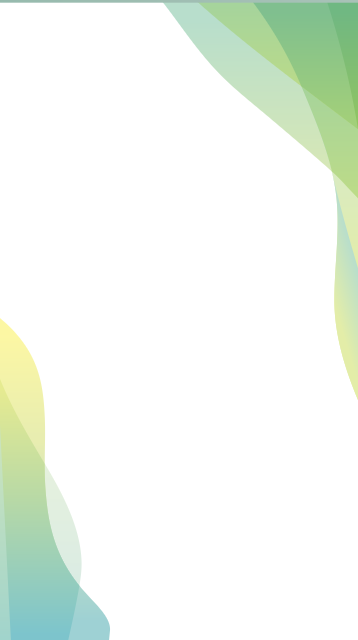
Reproduce this background procedurally as a WebGL 1 fragment shader.

```glsl
precision highp float;
// White page with translucent green waves at upper right and a yellow-teal wave at lower left.

uniform vec2 u_resolution;

// Layout, in units of the canvas height
const float PAGE_WIDTH = 0.56;
const float STRIP_HEIGHT = 0.0042;
const float INNER_FADE = 0.052;

// Colours: start and end of each gradient
const vec3 PAPER = vec3(1.0);
const vec3 STRIP_LEFT = vec3(0.59, 0.73, 0.68), STRIP_RIGHT = vec3(0.66, 0.76, 0.72);
const vec3 MINT = vec3(0.72, 0.87, 0.80), LIME_MIST = vec3(0.85, 0.91, 0.71);
const vec3 PALE_LEAF = vec3(0.85, 0.92, 0.76), PALE_LEMON = vec3(0.89, 0.93, 0.66);
const vec3 LEAF = vec3(0.65, 0.83, 0.61), OLIVE = vec3(0.74, 0.86, 0.53);
const vec3 JADE = vec3(0.50, 0.75, 0.56), GRASS = vec3(0.63, 0.81, 0.48);
const vec3 DEEP_JADE = vec3(0.44, 0.72, 0.51), DEEP_GRASS = vec3(0.57, 0.77, 0.38);
const vec3 VEIL_TOP = vec3(0.90, 0.945, 0.87), VEIL_BASE = vec3(0.86, 0.925, 0.89);
const vec3 YELLOW = vec3(0.99, 0.97, 0.64), CREAM = vec3(0.91, 0.93, 0.69);
const vec3 AQUA = vec3(0.62, 0.82, 0.83), TEAL = vec3(0.49, 0.77, 0.80);
const vec3 CITRUS = vec3(0.90, 0.92, 0.57), SAGE = vec3(0.72, 0.85, 0.65);
const vec3 WEDGE_TOP = vec3(0.79, 0.89, 0.74), WEDGE_BASE = vec3(0.63, 0.83, 0.80);

// Distance to the right of a cubic x(y); each knot is (y, x, dx/dy).
// Beyond its two knots the curve runs on straight.
float edge(vec2 p, vec3 a, vec3 b) {
    float span = b.x - a.x;
    float t = (p.y - a.x) / span;
    float s = clamp(t, 0.0, 1.0);
    float rise = b.y - a.y, m0 = a.z * span, m1 = b.z * span;
    float c2 = 3.0 * rise - 2.0 * m0 - m1;
    float c3 = m0 + m1 - 2.0 * rise;
    float x = a.y + s * (m0 + s * (c2 + s * c3));
    float slope = (m0 + s * (2.0 * c2 + 3.0 * s * c3)) / span;
    x += slope * (t - s) * span;
    return (p.x - x) / sqrt(1.0 + slope * slope);
}

// The same through five knots, listed from top to bottom
float wave(vec2 p, vec3 a, vec3 b, vec3 c, vec3 d, vec3 e) {
    if (p.y > b.x) return edge(p, a, b);
    if (p.y > c.x) return edge(p, b, c);
    if (p.y > d.x) return edge(p, c, d);
    return edge(p, d, e);
}

// Coverage of the side where the distance is positive
float cover(float dist) {
    return clamp(dist * u_resolution.y + 0.5, 0.0, 1.0);
}

vec3 ramp(vec3 from, vec3 to, float start, float end, float at) {
    return mix(from, to, clamp((at - start) / (end - start), 0.0, 1.0));
}

vec3 upperWaves(vec3 col, vec2 p) {
    float band = cover(wave(p, vec3(0.996, 0.255, -0.78), vec3(0.887, 0.341, -0.95),
        vec3(0.814, 0.424, -1.18), vec3(0.734, 0.517, -1.12), vec3(0.690, 0.560, -0.97)));
    float ribbon = cover(wave(p, vec3(0.996, 0.396, -0.75), vec3(0.866, 0.471, -0.42),
        vec3(0.701, 0.525, -0.14), vec3(0.531, 0.523, 0.0), vec3(0.375, 0.560, -0.42)));
    float slant = cover(edge(p, vec3(0.996, 0.310, -1.12), vec3(0.798, 0.560, -1.32)));
    float corner = cover(edge(p, vec3(0.996, 0.512, -0.32), vec3(0.798, 0.560, -0.16)));
    float innerDist = -edge(p, vec3(0.707, 0.525, -0.25), vec3(0.581, 0.560, -0.30));

    vec3 inner = ramp(MINT, PALE_LEMON, 0.0, INNER_FADE, innerDist);
    col = mix(col, ramp(MINT, LIME_MIST, 0.97, 0.72, p.y), band);
    col = mix(col, ramp(PALE_LEAF, PALE_LEMON, 0.73, 0.58, p.y), ribbon);
    col = mix(col, inner, ribbon * cover(innerDist));
    col = mix(col, ramp(LEAF, OLIVE, 0.87, 0.69, p.y), band * ribbon);
    col = mix(col, ramp(LEAF, OLIVE, 0.99, 0.85, p.y), slant);
    col = mix(col, ramp(JADE, GRASS, 0.98, 0.82, p.y), slant * ribbon);
    return mix(col, ramp(DEEP_JADE, DEEP_GRASS, 0.98, 0.80, p.y), slant * corner);
}

vec3 lowerWaves(vec3 col, vec2 p) {
    float hill = cover(-wave(p, vec3(0.503, 0.0, -1.2), vec3(0.355, 0.0697, -0.06),
        vec3(0.238, 0.071, -0.07), vec3(0.078, 0.130, -0.87), vec3(0.0143, 0.172, 0.1)));
    float veil = cover(-wave(p, vec3(0.408, 0.0, -0.4), vec3(0.275, 0.0703, -0.6),
        vec3(0.121, 0.1276, -0.02), vec3(0.082, 0.1237, 0.17), vec3(0.0, 0.1068, 0.22)));
    float wedge = cover(-edge(p, vec3(0.336, 0.0, -0.05), vec3(0.0, 0.017, -0.05)));

    vec3 hillTop = ramp(YELLOW, CREAM, 0.48, 0.32, p.y);
    vec3 overlapTop = ramp(CITRUS, SAGE, 0.39, 0.22, p.y);
    col = mix(col, ramp(VEIL_TOP, VEIL_BASE, 0.27, 0.1, p.y), veil);
    col = mix(col, ramp(hillTop, AQUA, 0.31, 0.03, p.y), hill);
    col = mix(col, ramp(overlapTop, TEAL, 0.22, 0.01, p.y), hill * veil);
    return mix(col, ramp(WEDGE_TOP, WEDGE_BASE, 0.30, 0.0, p.y), hill * wedge);
}

void main() {
    vec2 uv = gl_FragCoord.xy / u_resolution;
    vec2 p = uv * vec2(PAGE_WIDTH, 1.0);
    vec3 col = lowerWaves(upperWaves(PAPER, p), p);

    // Thin strip along the top
    col = mix(col, mix(STRIP_LEFT, STRIP_RIGHT, uv.x), cover(p.y - 1.0 + STRIP_HEIGHT));
    gl_FragColor = vec4(col, 1.0);
}
```
